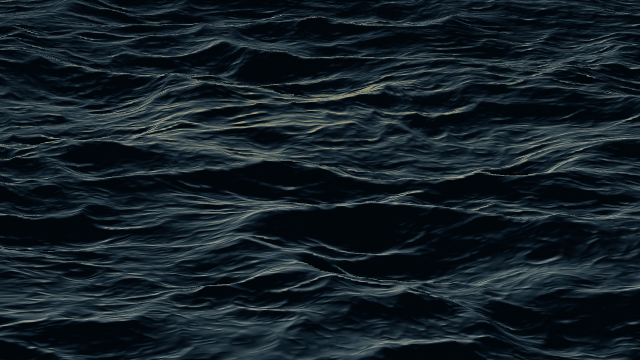
A Shadertoy shader for this texture:

```glsl
// Dark open sea at dusk, seen from above at a grazing angle.
// A ray meets a height field of crested noise; faces tilted away from the
// viewer catch the pale sky, faces tilted towards the viewer stay dark.

const float HORIZON = 2.0;     // height of the horizon, in canvas heights
const float FOCAL = 5.0;
const float EYE_HEIGHT = 2.0;
const float CREST_TOP = 0.09;
const float TROUGH_BOTTOM = -0.13;
const int MARCH_STEPS = 30;
const int SUBSAMPLES = 3;

float hash(vec2 cell) {
    vec3 q = fract(cell.xyx * vec3(0.1031, 0.1030, 0.0973));
    q += dot(q, q.yzx + 33.33);
    return fract((q.x + q.y) * q.z);
}

// Smooth value noise from -1 to 1
float noise(vec2 p) {
    vec2 cell = floor(p), f = fract(p);
    vec2 u = f * f * f * (f * (f * 6.0 - 15.0) + 10.0);
    float low = mix(hash(cell), hash(cell + vec2(1, 0)), u.x);
    float high = mix(hash(cell + vec2(0, 1)), hash(cell + vec2(1, 1)), u.x);
    return 2.0 * mix(low, high, u.y) - 1.0;
}

vec2 rotate(vec2 p, float angle) {
    float c = cos(angle), s = sin(angle);
    return vec2(c * p.x - s * p.y, s * p.x + c * p.y);
}

// Crested waves, wider than deep, crossing at alternating angles
float waveHeight(vec2 ground, int octaves) {
    float height = 0.0, amplitude = 0.1, frequency = 1.7, turn = 0.25;
    vec2 p = ground + 0.12 * vec2(noise(ground * 1.3), noise(ground * 1.3 + 40.0));
    for (int i = 0; i < octaves; i++) {
        vec2 q = rotate(p, turn) * vec2(0.62, 1.0) * frequency;
        float n = noise(q + 17.3 * float(i + 1));
        height += amplitude * (0.4 - sqrt(n * n + 0.008));
        amplitude *= 0.455;
        frequency *= 1.97;
        turn = -turn * 1.08;
    }
    return height;
}

// Point where the ray first drops below the water
vec2 hitWater(vec3 eye, vec3 ray) {
    float start = (CREST_TOP - eye.y) / ray.y;
    float stride = (TROUGH_BOTTOM - CREST_TOP) / ray.y / float(MARCH_STEPS);
    float gapBefore = 0.05, t = start;
    for (int i = 0; i < MARCH_STEPS; i++) {
        vec3 p = eye + ray * t;
        float gap = p.y - waveHeight(p.xz, 4);
        if (gap < 0.0) {
            t -= stride * gap / (gap - gapBefore);
            break;
        }
        gapBefore = gap;
        t += stride;
    }
    return (eye + ray * t).xz;
}

// Ramp from black water to pale glint, one colour per unit of tone
vec3 seaColour(float tone, float warmth) {
    vec3 ramp[7] = vec3[7](
        vec3(0.004, 0.022, 0.045), vec3(0.012, 0.045, 0.075),
        vec3(0.05, 0.11, 0.15), vec3(0.13, 0.20, 0.24),
        vec3(0.24, 0.31, 0.34), vec3(0.38, 0.44, 0.45),
        vec3(0.57, 0.60, 0.57));
    vec3 colour = ramp[0];
    for (int i = 1; i < 7; i++) {
        colour = mix(colour, ramp[i], clamp(tone - float(i - 2), 0.0, 1.0));
    }
    vec3 warmTint = vec3(1.12, 1.03, 0.86);
    return colour * mix(vec3(1.0), warmTint, warmth * smoothstep(2.0, 4.5, tone));
}

// Broad band of evening light across the upper middle
float skyGlow(vec2 uv) {
    vec2 d = (uv - vec2(0.53, 0.69)) / vec2(0.42, 0.19);
    return exp(-dot(d, d));
}

vec3 shadeSea(vec2 uv, float aspect) {
    vec3 eye = vec3(0.0, EYE_HEIGHT, 0.0);
    vec3 ray = vec3((uv.x - 0.5) * aspect, uv.y - HORIZON, FOCAL);
    vec2 ground = hitWater(eye, ray);

    // Slopes across and along the view
    float e = 0.0014 * ground.y;
    float here = waveHeight(ground, 6);
    float slopeAcross = (waveHeight(ground + vec2(e, 0.0), 6) - here) / e;
    float slopeAway = (here - waveHeight(ground + vec2(0.0, e), 6)) / e;

    // Tilt sets the tone; glow and wide patches shift it
    float tilt = (slopeAway + 0.25 * slopeAcross + 0.13) / 0.19;
    float glow = skyGlow(uv);
    float patches = noise(ground * vec2(1.1, 0.8) + 5.0);
    float tone = 0.75 + 1.6 * tilt + 0.9 * glow + 0.5 * patches;
    tone += 3.0 * here - 0.25 - 0.35 * smoothstep(0.5, 0.0, uv.y) * uv.x;
    return seaColour(tone, 0.25 + 0.75 * glow);
}

void mainImage(out vec4 fragColor, in vec2 fragCoord) {
    float aspect = iResolution.x / iResolution.y;
    vec3 sum = vec3(0.0);
    for (int i = 0; i < SUBSAMPLES; i++) {
        float shift = (float(i) + 0.5) / float(SUBSAMPLES) - 0.5;
        vec2 uv = (fragCoord + vec2(shift * 0.5, shift)) / iResolution.xy;
        sum += shadeSea(uv, aspect);
    }
    fragColor = vec4(sum / float(SUBSAMPLES), 1.0);
}
```
